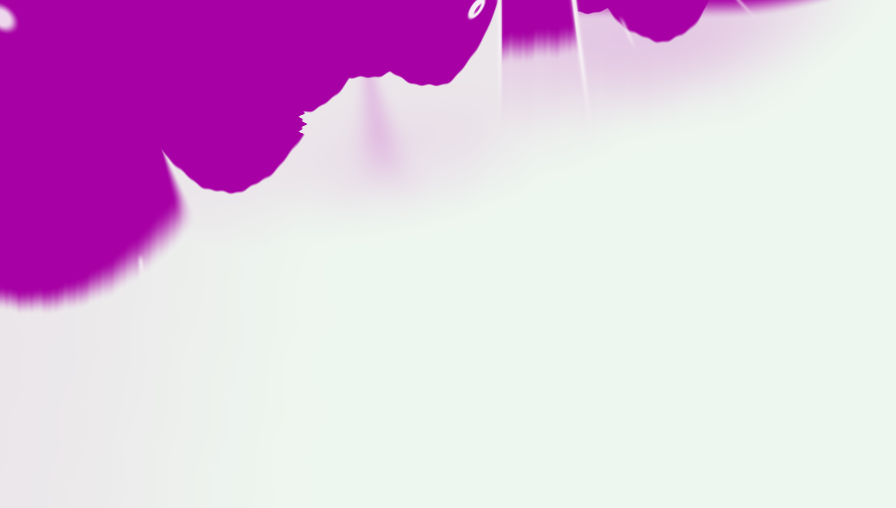
Reproduce this background procedurally as a Shadertoy shader.

```glsl
// Magenta ink hanging in scalloped lobes over pale, green-tinted paper.
// Each lobe is a two-sided parabola with its own edge softness; veils, stains
// and pale streaks are soft bands, and cellular noise mottles the wash.

const vec3 INK   = vec3(0.655, 0.0, 0.645);
const vec3 PAPER = vec3(0.933, 0.969, 0.937);
const vec3 VEIL  = vec3(0.922, 0.902, 0.918);
const vec3 STAIN = vec3(0.880, 0.720, 0.880);
const vec3 LIGHT = vec3(0.960, 0.935, 0.955);

vec2 hash2(vec2 cell) {
    vec2 q = vec2(dot(cell, vec2(127.1, 311.7)), dot(cell, vec2(269.5, 183.3)));
    return fract(sin(q) * 43758.5);
}

// Distance to the nearest scattered cell centre
float cellular(vec2 p) {
    vec2 base = floor(p), local = fract(p);
    float nearest = 2.0;
    for (int j = -1; j <= 1; j++)
        for (int i = -1; i <= 1; i++) {
            vec2 offset = vec2(i, j);
            nearest = min(nearest, length(offset + hash2(base + offset) - local));
        }
    return nearest;
}

// Layered sines running down the sheet like brush fibres
float fibres(float x) {
    return (sin(x * 190.0) + 0.6 * sin(x * 430.0 + 1.7) + 0.4 * sin(x * 910.0 + 4.1)) * 0.5;
}

// Ink above a parabola whose tip hangs at (centre, depth)
float lobe(vec2 p, vec2 tip, float bendLeft, float bendRight, float soft) {
    float t = p.x - tip.x;
    float bend = t < 0.0 ? bendLeft : bendRight;
    float slope = 2.0 * bend * t;
    float gap = (tip.y - bend * t * t - p.y) / sqrt(1.0 + slope * slope);
    return smoothstep(-soft, soft, gap);
}

// Soft step: 1 to the right of the edge
float after(float x, float edge, float soft) {
    return smoothstep(edge - soft, edge + soft, x);
}

// Vertical streak that leans with depth and fades at both ends
float streak(vec2 p, float x, float lean, vec2 span, float width) {
    float t = (p.x - x - lean * (p.y - span.x)) / width;
    float ends = after(p.y, span.x, 0.006) * (1.0 - smoothstep(mix(span.x, span.y, 0.4), span.y, p.y));
    return exp(-t * t) * ends;
}

// Tilted oval drop
float drop(vec2 p, vec2 centre, vec2 radius, float angle, float soft) {
    vec2 q = p - centre;
    float c = cos(angle), s = sin(angle);
    q = vec2(c * q.x + s * q.y, c * q.y - s * q.x) / radius;
    return 1.0 - smoothstep(1.0 - soft, 1.0 + soft, length(q));
}

// p.x runs rightwards, p.y downwards from the top, both in canvas widths
float inkCover(vec2 p, float aa) {
    float fibre = fibres(p.x);
    float ripple = 0.0012 * sin(p.x * 160.0) + 0.0006 * sin(p.x * 410.0);
    vec2 q = p + vec2(0.0, ripple);

    // Large left lobe, cut by the pale spike
    float spikeDepth = clamp((p.y - 0.167) / 0.07, 0.0, 1.0);
    float leftSoft = mix(0.014, 0.021, smoothstep(0.0, 0.18, p.x));
    float left = lobe(p + vec2(0.0, 0.002 * fibre), vec2(0.035, 0.337), 3.5, 3.5, leftSoft);
    left *= 1.0 - after(p.x, 0.181 + 0.37 * (p.y - 0.167), mix(aa, 0.012, spikeDepth));

    // Second lobe with a ragged right wall
    float jag = 0.003 * sin(p.y * 420.0) + 0.0015 * sin(p.y * 1100.0);
    float second = lobe(vec2(max(q.x, 0.181), q.y), vec2(0.254, 0.215), 9.0, 9.0, aa * 1.3);
    second *= 1.0 - after(p.x, 0.338 + jag, aa);

    // Stepped ledges and the middle lobe
    float middle = lobe(q, vec2(0.340, 0.124), 0.0, 15.0, aa);
    middle = max(middle, lobe(q, vec2(0.400, 0.087), 0.0, 5.0, aa));
    middle = max(middle, lobe(q, vec2(0.484, 0.096), 6.5, 18.0, aa));

    // Feathered panel and the right lobes, parted by a leaning streak
    float parting = 0.639 + 0.13 * p.y;
    float panel = lobe(p + vec2(0.0, 0.003 * fibre + 0.13 * (p.x - 0.6)), vec2(0.6, 0.050), 0.0, 0.0, 0.019);
    panel *= after(p.x, 0.560, aa) * (1.0 - after(p.x, parting, aa));
    float right = lobe(q, vec2(0.660, 0.014), 0.0, 8.0, aa);
    right = max(right, lobe(q, vec2(0.740, 0.046), 9.0, 16.0, aa * 1.5));
    right = max(right, lobe(p, vec2(0.800, 0.009), 0.0, 1.2, 0.013));
    right *= after(p.x, parting + 0.004, aa);

    return max(max(left, second), max(middle, max(panel, right)));
}

vec3 paperWash(vec2 p) {
    float mottle = cellular(p * vec2(18.0, 13.0)) - 0.5;
    float fibre = fibres(p.x);
    // Grey-lilac veil: a diagonal band plus a broad tint on the left
    float diagonal = 1.0 - smoothstep(-0.07, 0.06, p.y - 0.345 + 0.31 * p.x + 0.025 * mottle);
    float side = 1.0 - smoothstep(0.0, 0.42, p.x + 0.15 * (p.y - 0.3));
    float fadeRight = 1.0 - smoothstep(0.78, 0.98, p.x);
    vec3 wash = mix(PAPER, VEIL, clamp(max(diagonal * fadeRight, side) + 0.05 * mottle, 0.0, 1.0));

    // Lilac stains bleeding below the ink
    float bleed = after(p.x, 0.559, 0.003) * (1.0 - smoothstep(0.62, 0.92, p.x));
    bleed *= 1.0 - smoothstep(0.04, 0.16, p.y + 0.004 * fibre);
    float plume = streak(p, 0.411, 0.16, vec2(0.080, 0.23), 0.008 + 0.17 * max(p.y - 0.08, 0.0));
    float haze = drop(p, vec2(0.46, 0.18), vec2(0.10, 0.05), -0.2, 0.9);
    float rim = drop(p, vec2(0.80, 0.025), vec2(0.12, 0.05), -0.25, 0.9);
    float stain = 0.55 * bleed + 0.75 * plume + 0.18 * haze + 0.35 * rim;
    return mix(wash, STAIN, clamp(stain, 0.0, 1.0));
}

void mainImage(out vec4 fragColor, in vec2 fragCoord) {
    vec2 p = vec2(fragCoord.x, iResolution.y - fragCoord.y) / iResolution.x;
    float aa = max(0.0014, 0.8 / iResolution.x);
    vec3 color = mix(paperWash(p), INK, inkCover(p, aa));

    // Pale streaks and drops over the ink
    float pale = streak(p, 0.639, 0.13, vec2(-0.01, 0.16), 0.0030);
    pale += streak(p, 0.557, 0.01, vec2(-0.01, 0.14), 0.0022);
    pale += 0.6 * streak(p, 0.694, 0.45, vec2(0.022, 0.06), 0.0025);
    pale += 0.5 * streak(p, 0.815, 0.9, vec2(-0.01, 0.025), 0.0030);
    pale += 0.8 * streak(p, 0.157, 0.08, vec2(0.288, 0.315), 0.0028);
    pale += drop(p, vec2(0.532, 0.009), vec2(0.014, 0.006), -0.95, 0.2);
    pale += 0.9 * drop(p, vec2(0.002, 0.020), vec2(0.016, 0.011), 0.7, 0.45);
    color = mix(color, LIGHT, clamp(pale, 0.0, 1.0));
    color = mix(color, INK, 0.8 * drop(p, vec2(0.533, 0.010), vec2(0.006, 0.0015), -0.95, 0.5));

    fragColor = vec4(color, 1.0);
}
```
